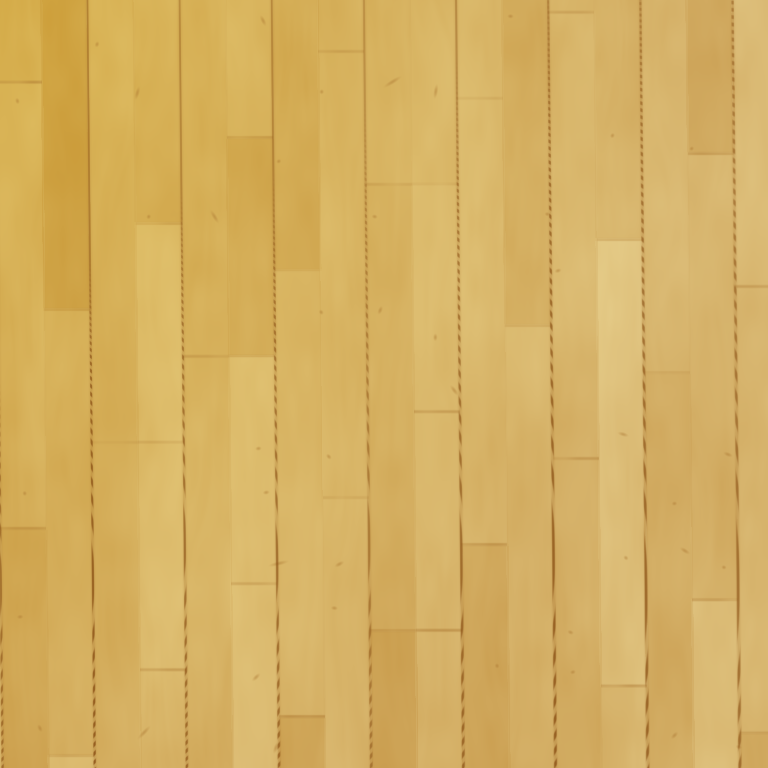
Write a three.js fragment shader that draws this texture.

```glsl
// Pale maple strip floor: paired boards, staggered end joints and dark twisted seams.
varying vec2 vUv;

float hash(vec2 p) {
  return fract(sin(dot(p, vec2(127.1, 311.7))) * 43758.5453);
}

float noise(vec2 p) {
  vec2 i = floor(p), f = fract(p);
  f = f * f * (3.0 - 2.0 * f);
  return mix(mix(hash(i), hash(i + vec2(1.0, 0.0)), f.x),
             mix(hash(i + vec2(0.0, 1.0)), hash(i + vec2(1.0, 1.0)), f.x), f.y);
}

// Horizontal place in seam units: whole numbers are dark seams, halves are faint ones.
float seamCoord(vec2 p) {
  return (p.x + 0.0062 - 0.0096 * (1.0 - p.y)) / 0.12;
}

// Returns board tone, distance to the nearest end joint, joint strength and strip index.
vec4 board(vec2 p) {
  float strip = floor(seamCoord(p) * 2.0);
  float pair = floor(strip * 0.5);
  float odd = strip - 2.0 * pair;
  float v = (1.0 - p.y - 0.107 - 0.296 * odd + 0.112 * pair) / 0.581;
  float row = floor(v), t = fract(v);

  // Cubes modulo seven choose odd strips to cut again, in line with the next joint.
  float isCut = odd * step(abs(mod(pair * pair * pair, 7.0) - 1.0), 0.5);
  float lower = isCut * step(0.49, t);
  float joint = min(min(t, 1.0 - t), mix(1.0, abs(t - 0.49), isCut)) * 0.581;

  // Odd boards grow paler down the floor, even boards a little darker.
  float start = 1.0 - p.y - (t - 0.49 * lower) * 0.581;
  float tone = 0.2 + 0.5 * hash(vec2(strip + 3.0, row * 2.0 + lower + 8.0));
  tone += odd * mix(-0.15, 0.32, smoothstep(0.05, 0.42, start));
  tone -= (1.0 - odd) * 0.15 * smoothstep(0.3, 0.6, start);
  float strength = 0.15 + 0.4 * hash(vec2(strip, floor(v + 0.5) + 20.0));
  return vec4(tone, joint, strength, strip);
}

// Dark seam broken into slanted dashes that lengthen around a centre height.
float seam(vec2 p) {
  float u = seamCoord(p);
  float id = floor(u + 0.5);
  float dx = (u - id) * 0.12;
  float h = p.y - 0.23 - 0.07 * hash(vec2(id, 2.0));
  float rate = mix(210.0, 64.0, p.x);
  float wave = 0.5 + 0.5 * cos(6.2832 * (rate * h * h + 90.0 * dx));
  float fade = 1.0 - smoothstep(100.0, 165.0, 2.0 * rate * abs(h));
  float dash = mix(0.6, smoothstep(0.05, 0.95, wave), fade * 0.85);
  float halfWidth = mix(0.0012, 0.0024, clamp(p.x * 0.5 + 0.5 * (1.0 - p.y), 0.0, 1.0));
  float line = 1.0 - smoothstep(halfWidth * 0.2, halfWidth * 1.5, abs(dx));
  float weight = 0.5 + 0.35 * hash(vec2(id, 6.0));
  return line * dash * weight * mix(1.0, 0.75, p.y);
}

// Small knots and scratches, one per chosen grid cell.
float marks(vec2 p) {
  vec2 cell = floor(p * 13.0);
  vec2 centre = 0.25 + 0.5 * vec2(hash(cell + 1.3), hash(cell + 7.9));
  vec2 d = (fract(p * 13.0) - centre) / 13.0;
  float a = 3.1416 * hash(cell + 5.1);
  d = vec2(cos(a) * d.x + sin(a) * d.y, cos(a) * d.y - sin(a) * d.x);
  float size = hash(cell + 3.7);
  d /= vec2(0.004 + 0.012 * size * size * size, 0.0035);
  return step(0.76, hash(cell + 11.0)) * (1.0 - smoothstep(0.0, 1.0, length(d)));
}

void main() {
  vec2 p = vUv;
  vec4 b = board(p);

  // Average nearby samples to soften the board edges.
  float tone = 0.0;
  for (int i = 0; i < 4; i++) {
    float k = float(i);
    vec2 offset = vec2(mod(k, 2.0), floor(k * 0.5)) - 0.5;
    tone += 0.25 * board(p + offset * 0.003).x;
  }

  // Cloudy figure and fine lengthwise grain.
  vec2 q = p + vec2(b.w * 3.7, b.w * 1.9);
  float cloud = noise(q * vec2(18.0, 7.0)) + 0.5 * noise(q * vec2(50.0, 24.0)) - 0.75;
  float bend = noise(q * vec2(18.0, 6.0));
  float grain = noise(vec2(q.x * 130.0 + bend * 6.0, q.y * 14.0)) - 0.5;
  tone += 0.35 * cloud + 0.1 * grain + 0.4 * (noise(p * 3.0 + 4.0) - 0.5);
  vec3 color = mix(vec3(0.803, 0.635, 0.328), vec3(0.874, 0.755, 0.478), tone);

  // Golden warmth at the upper left, paler towards the lower right.
  float warmth = clamp(1.0 - length((p - vec2(0.0, 1.0)) * vec2(1.1, 0.9)), 0.0, 1.0);
  color += warmth * vec3(0.012, 0.008, -0.075);
  color += 0.025 * (p.x - 0.3) * vec3(0.0, 0.3, 1.0);

  // End joints, faint strip edges and stray marks.
  vec3 brown = vec3(0.66, 0.45, 0.18);
  float worn = 0.3 + 0.7 * noise(p * vec2(45.0, 12.0));
  float joint = 1.0 - smoothstep(0.0002, 0.0035, b.y);
  color = mix(color, brown, joint * b.z * worn);
  float edge = abs(fract(seamCoord(p) * 2.0 + 0.5) - 0.5) * 0.06;
  color = mix(color, brown, 0.06 * worn * (1.0 - smoothstep(0.0002, 0.0025, edge)));
  color = mix(color, brown, 0.4 * marks(p));

  // Dark seams with a soft stain beside them.
  float beside = abs(fract(seamCoord(p) + 0.5) - 0.5) * 0.12;
  color = mix(color, brown, 0.16 * (1.0 - smoothstep(0.0, 0.005, beside)));
  color = mix(color, vec3(0.53, 0.30, 0.07), seam(p));

  gl_FragColor = vec4(color, 1.0);
}
```
